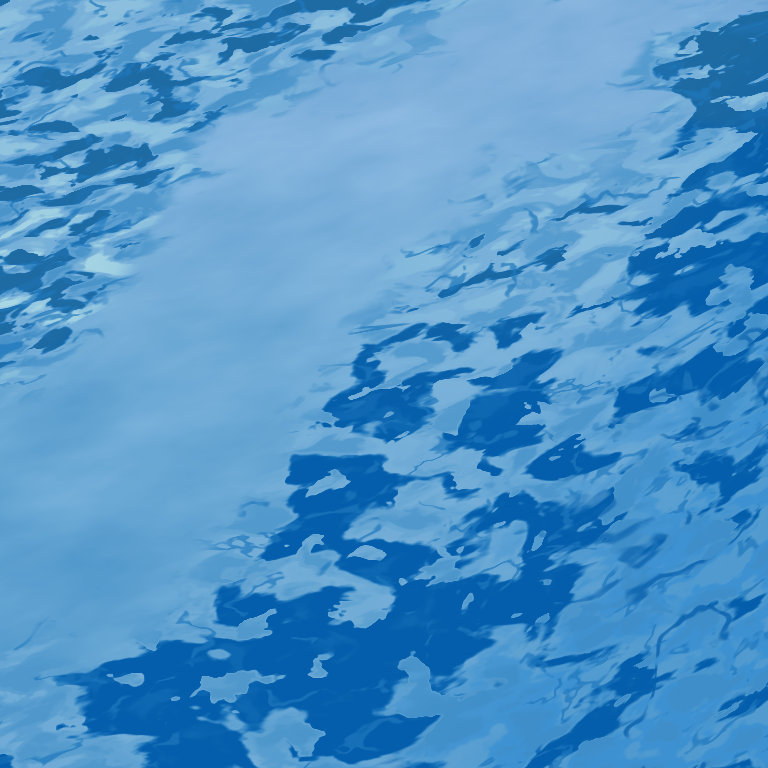
This texture is drawn by a three.js fragment shader. Its source:

```glsl
// Icy blue water: a calm pale band sweeps diagonally between choppy, streaked floes.
// Stretched, warped gradient noise is thresholded into deep pools, with a bias map
// deciding where the pools gather; islets, veins and crests add the fine detail.

varying vec2 vUv;

const vec3 PALE  = vec3(0.47, 0.69, 0.85);
const vec3 MIST  = vec3(0.35, 0.62, 0.81);
const vec3 AZURE = vec3(0.24, 0.57, 0.82);
const vec3 BLUE  = vec3(0.12, 0.47, 0.74);
const vec3 DEEP  = vec3(0.02, 0.37, 0.67);
const vec3 TEAL  = vec3(0.14, 0.43, 0.63);
const vec3 FROST = vec3(0.68, 0.86, 0.90);

vec2 hash22(vec2 p) {
  vec3 q = fract(p.xyx * vec3(0.1031, 0.1030, 0.0973));
  q += dot(q, q.yzx + 33.33);
  return fract((q.xx + q.yz) * q.zy);
}

vec2 rotate(vec2 p, float a) {
  float c = cos(a), s = sin(a);
  return vec2(c * p.x + s * p.y, c * p.y - s * p.x);
}

float corner(vec2 cell, vec2 offset, vec2 f) {
  return dot(hash22(cell + offset) * 2.0 - 1.0, f - offset);
}

// Gradient noise, centred on zero
float noise(vec2 p) {
  vec2 i = floor(p), f = p - i;
  vec2 w = f * f * f * (f * (f * 6.0 - 15.0) + 10.0);
  float low  = mix(corner(i, vec2(0.0), f), corner(i, vec2(1.0, 0.0), f), w.x);
  float high = mix(corner(i, vec2(0.0, 1.0), f), corner(i, vec2(1.0), f), w.x);
  return mix(low, high, w.y);
}

float fbm(vec2 p) {
  float sum = 0.0, gain = 1.0;
  for (int i = 0; i < 4; i++) {
    sum += gain * noise(p);
    p = rotate(p, 0.35) * 2.03 + 17.3;
    gain *= 0.48;
  }
  return sum;
}

// Noise bent by a second noise, for curled and torn outlines
float warped(vec2 p, float amount) {
  vec2 bend = vec2(noise(p * 0.9 + 40.0), noise(p * 0.9 + 71.0));
  return fbm(p + amount * bend);
}

// Soft tilted ellipse, 1 at its centre
float blob(vec2 p, vec2 centre, vec2 radius, float angle) {
  vec2 q = rotate(p - centre, angle) / radius;
  return exp(-dot(q, q));
}

// Thin line along the zero level of a field
float vein(float field, float width) {
  return 1.0 - smoothstep(0.3 * width, width, abs(field));
}

void main() {
  vec2 uv = vUv;

  // Flow coordinates: streaks steepen towards the lower right
  float lowerRight = smoothstep(0.0, 0.9, uv.x - uv.y);
  vec2 flow = rotate(uv - vec2(0.8, 0.25), mix(0.28, 0.62, lowerRight));
  float coarse = warped(flow * vec2(7.0, 17.0) + 60.0, 0.7);
  float fine = warped(flow * vec2(14.0, 42.0) + 110.0, 0.6);
  float islet = warped(flow * vec2(12.0, 25.0) + 150.0, 0.5);
  float tone = mix(warped(flow * vec2(11.0, 32.0) + 205.0, 0.7), islet, lowerRight);

  // Calm band between two curved, ragged edges
  float lower = 0.13 + 0.30 * uv.x + 0.42 * smoothstep(0.2, 0.6, uv.x);
  float upper = 0.50 + 0.45 * uv.x + 0.22 * smoothstep(0.05, 0.35, uv.x);
  float inlet = blob(uv, vec2(0.97, 0.93), vec2(0.12, 0.09), 0.0);
  float reach = min(uv.y - lower, upper - uv.y) + 0.10 * coarse + 0.06 * fine;
  float calm = smoothstep(-0.03, 0.05, reach - 0.25 * inlet);
  float rough = 1.0 - calm;
  float above = smoothstep(-0.03, 0.03, uv.y - upper);
  float choppy = max(above, blob(uv, vec2(0.70, 0.70), vec2(0.24, 0.12), 0.3));
  choppy = max(choppy, smoothstep(0.1, 0.4, inlet));

  // Where the deep pools gather
  float bias = -0.22 + 0.17 * above - 0.7 * calm + 0.55 * inlet;
  bias += 0.68 * blob(uv, vec2(0.44, 0.15), vec2(0.28, 0.13), 0.4);
  bias += 0.31 * blob(uv, vec2(0.54, 0.44), vec2(0.27, 0.10), 0.2);
  bias += 0.40 * blob(uv, vec2(0.97, 0.67), vec2(0.14, 0.17), 0.0);
  bias -= 0.35 * blob(uv, vec2(0.04, 0.97), vec2(0.16, 0.06), 0.2);
  float pool = mix(coarse + 0.3 * fine, fine + 0.25 * coarse, choppy) + bias;
  pool -= 0.6 * smoothstep(0.14, 0.34, islet);

  // Ice surface: pale at the upper left, azure at the lower right
  float azure = smoothstep(0.25, 0.7, uv.x - 0.75 * uv.y + 0.15 * tone);
  vec3 ice = mix(mix(MIST, PALE, smoothstep(0.1, 0.8, uv.y + 0.25 * uv.x)), AZURE, azure);
  vec3 shade = mix(MIST, BLUE, 0.2 + 0.25 * azure + 0.25 * above);
  vec3 color = mix(ice, shade, 0.8 * rough * smoothstep(0.0, 0.16, tone));
  color = mix(color, mix(PALE, MIST, azure), 0.7 * rough * smoothstep(0.08, 0.22, -tone));

  // Soft drifts on the calm band
  float drift = fbm(flow * vec2(4.0, 10.0) + 300.0);
  color += calm * (0.09 * drift + 0.02 * fine) * vec3(1.2, 0.8, 0.5);
  color += calm * vec3(0.03, 0.0, 0.01) * smoothstep(0.5, 1.0, uv.y);

  // Frosted crests and pale rims beside the pools
  float crest = smoothstep(0.12, 0.3, -tone - 0.5 * fine) * choppy * rough;
  float glint = blob(uv, vec2(0.04, 0.64), vec2(0.16, 0.12), 0.3);
  color = mix(color, FROST, crest * (0.35 * (1.0 - azure) + 0.6 * glint));
  float rim = smoothstep(-0.22, -0.1, pool) * rough;
  color = mix(color, mix(PALE, MIST, azure), 0.4 * rim);

  // Deep pools, darkest at the core
  vec3 core = mix(DEEP, TEAL, 0.8 * choppy * smoothstep(0.35, 0.0, uv.x - uv.y));
  vec3 poolColor = mix(BLUE, core, smoothstep(0.0, 0.09, pool));
  poolColor = mix(poolColor, BLUE, 0.35 * smoothstep(0.08, 0.3, tone));
  color = mix(color, poolColor, smoothstep(-0.05, 0.05, pool));

  // Dark veins: long ones at the lower right, broken ones among the floes
  float longVein = vein(warped(flow * vec2(4.5, 8.0) + 410.0, 0.7), 0.045) * azure;
  float shortVein = vein(warped(flow * vec2(7.0, 17.0) + 510.0, 0.7), 0.06);
  color = mix(color, DEEP, 0.75 * longVein * rough * smoothstep(-0.1, 0.05, coarse));
  color = mix(color, BLUE, 0.7 * shortVein * rough * smoothstep(0.0, 0.12, -islet));

  gl_FragColor = vec4(color, 1.0);
}
```
